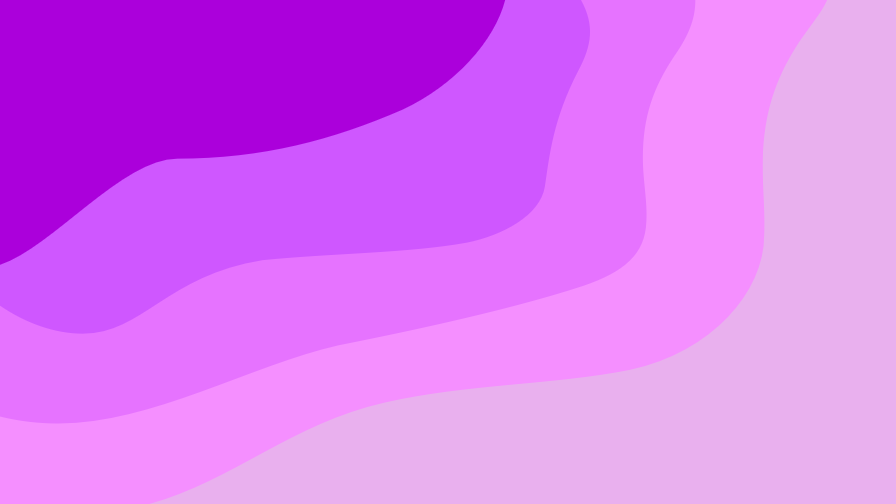
A Shadertoy shader for this background:

```glsl
// Layered paper-cut waves in purple and pink, stepping out from the top left corner.

const vec3 VIOLET = vec3(0.67, 0.00, 0.86);
const vec3 PURPLE = vec3(0.81, 0.34, 1.00);
const vec3 ORCHID = vec3(0.90, 0.45, 1.00);
const vec3 PINK   = vec3(0.96, 0.56, 1.00);
const vec3 LILAC  = vec3(0.915, 0.69, 0.935);

const float CANVAS_HEIGHT = 4.32;  // path units from top to bottom
const int CURVE_STEPS = 16;        // line pieces per Bezier curve

// State of the path being traced
vec2 point;     // the shaded point
vec2 pen;       // end of the path so far
float distSq;   // squared distance from point to the path
float side;     // -1 inside (up and left of the path), +1 outside

void moveTo(float x, float y) {
    pen = vec2(x, y);
    distSq = 1e6;
    side = 1.0;
}

void lineTo(vec2 end) {
    vec2 d = end - pen;
    vec2 q = point - pen;
    vec2 gap = q - d * clamp(dot(q, d) / dot(d, d), 0.0, 1.0);
    distSq = min(distSq, dot(gap, gap));
    // Flip sides whenever a ray towards the right crosses this piece
    if ((pen.y > point.y) != (end.y > point.y) && q.x < d.x * q.y / d.y) side = -side;
    pen = end;
}

// Cubic Bezier from the pen, with two handles and an end point
void curveTo(float ax, float ay, float bx, float by, float ex, float ey) {
    vec2 start = pen, a = vec2(ax, ay), b = vec2(bx, by), end = vec2(ex, ey);
    for (int i = 1; i <= CURVE_STEPS; i++) {
        float t = float(i) / float(CURVE_STEPS);
        float s = 1.0 - t;
        lineTo(s * s * s * start + 3.0 * s * s * t * a + 3.0 * s * t * t * b + t * t * t * end);
    }
}

// Paint the traced region with a one pixel soft edge
void fillPath(inout vec3 canvas, vec3 paint, float pixel) {
    float signedDist = side * sqrt(distSq);
    canvas = mix(canvas, paint, clamp(0.5 - signedDist / pixel, 0.0, 1.0));
}

void mainImage(out vec4 fragColor, in vec2 fragCoord) {
    // Path space has its origin at the top left, y pointing down
    float pixel = CANVAS_HEIGHT / iResolution.y;
    point = vec2(fragCoord.x, iResolution.y - fragCoord.y) * pixel;
    vec3 color = LILAC;

    // Outermost wave
    moveTo(1.28, 4.32);
    curveTo(2.00, 4.12, 2.50, 3.63, 3.30, 3.45);
    curveTo(4.00, 3.29, 4.75, 3.30, 5.40, 3.17);
    curveTo(6.10, 3.02, 6.55, 2.50, 6.55, 2.02);
    curveTo(6.56, 1.78, 6.53, 1.60, 6.54, 1.30);
    curveTo(6.56, 0.90, 6.68, 0.62, 6.85, 0.36);
    curveTo(6.96, 0.20, 7.04, 0.11, 7.09, 0.00);
    fillPath(color, PINK, pixel);

    // Third wave
    moveTo(0.00, 3.57);
    curveTo(0.16, 3.61, 0.33, 3.63, 0.50, 3.63);
    curveTo(1.30, 3.63, 2.15, 3.13, 2.90, 2.96);
    curveTo(3.30, 2.88, 4.30, 2.68, 5.00, 2.45);
    curveTo(5.35, 2.33, 5.53, 2.18, 5.54, 1.90);
    curveTo(5.55, 1.72, 5.51, 1.55, 5.51, 1.35);
    curveTo(5.51, 1.00, 5.60, 0.75, 5.78, 0.48);
    curveTo(5.92, 0.28, 5.96, 0.14, 5.96, 0.00);
    fillPath(color, ORCHID, pixel);

    // Second wave
    moveTo(0.00, 2.62);
    curveTo(0.22, 2.77, 0.47, 2.86, 0.71, 2.86);
    curveTo(1.22, 2.86, 1.43, 2.36, 2.25, 2.23);
    curveTo(2.85, 2.17, 3.50, 2.17, 4.00, 2.08);
    curveTo(4.30, 2.02, 4.63, 1.85, 4.67, 1.60);
    curveTo(4.71, 1.33, 4.74, 1.02, 4.96, 0.60);
    curveTo(5.07, 0.39, 5.10, 0.22, 4.98, 0.00);
    fillPath(color, PURPLE, pixel);

    // Corner wave
    moveTo(0.00, 2.27);
    curveTo(0.45, 2.12, 1.05, 1.36, 1.52, 1.36);
    curveTo(2.25, 1.36, 2.85, 1.20, 3.45, 0.94);
    curveTo(3.90, 0.73, 4.24, 0.35, 4.33, 0.00);
    fillPath(color, VIOLET, pixel);

    fragColor = vec4(color, 1.0);
}
```
